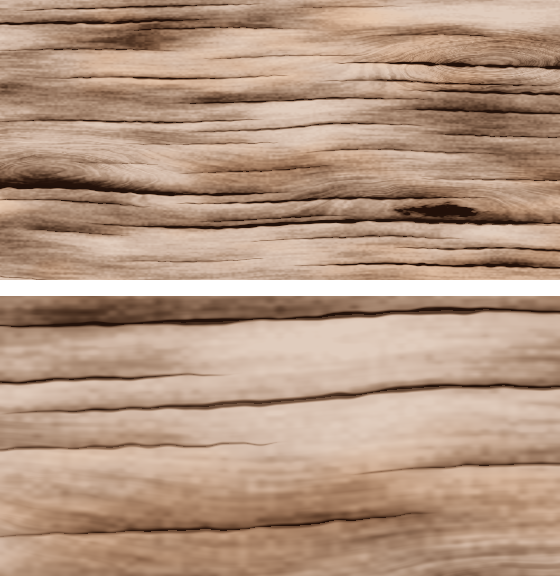
Top: the whole. Bottom: its middle third, enlarged.
Write a Shadertoy shader that draws this texture.

```glsl
float hash(vec2 p) {
    vec3 q = fract(vec3(p.xyx) * 0.1031);
    q += dot(q, q.yzx + 33.33);
    return fract((q.x + q.y) * q.z);
}

float noise(vec2 p) {
    vec2 i = floor(p), f = fract(p);
    f = f * f * (3.0 - 2.0 * f);
    return mix(mix(hash(i), hash(i + vec2(1, 0)), f.x),
               mix(hash(i + vec2(0, 1)), hash(i + vec2(1, 1)), f.x), f.y);
}

float fbm(vec2 p) {
    float sum = 0.0, amp = 0.5;
    for (int i = 0; i < 4; i++) {
        sum += amp * noise(p);
        p = p * vec2(1.9, 2.1) + 17.3;
        amp *= 0.5;
    }
    return sum / 0.9375;
}

// Wood tones from split black to bleached ridge
vec3 woodColor(float t) {
    vec3 c = mix(vec3(0.10, 0.05, 0.03), vec3(0.14, 0.07, 0.04), smoothstep(-0.1, 0.015, t));
    c = mix(c, vec3(0.29, 0.19, 0.13), clamp((t - 0.015) / 0.045, 0.0, 1.0));
    c = mix(c, vec3(0.44, 0.32, 0.24), clamp((t - 0.06) / 0.10, 0.0, 1.0));
    c = mix(c, vec3(0.58, 0.45, 0.36), clamp((t - 0.16) / 0.19, 0.0, 1.0));
    c = mix(c, vec3(0.70, 0.58, 0.49), clamp((t - 0.35) / 0.255, 0.0, 1.0));
    c = mix(c, vec3(0.81, 0.71, 0.64), clamp((t - 0.605) / 0.265, 0.0, 1.0));
    return mix(c, vec3(0.88, 0.80, 0.74), clamp((t - 0.87) / 0.4, 0.0, 1.0));
}

// Tapered split: x = shadow above minus light below, y = dark gap
vec2 crack(vec2 p, vec2 center, float halfLength, float width, float depth, float blur) {
    vec2 d = p - center;
    float along = d.x / halfLength;
    float taper = max(1.0 - along * along, 0.0);
    float ragged = 0.3 + 1.2 * noise(vec2(p.x * 28.0, center.y * 91.0));
    float gap = smoothstep(blur, -blur, abs(d.y) - width * taper * ragged);
    float above = 0.8 * exp(-d.y / depth) + 0.45 * exp(-d.y / 0.008);
    float below = 0.6 * exp(d.y / 0.006) - 0.45 * exp(d.y / 0.028);
    float shade = d.y > 0.0 ? above : below;
    return vec2(shade * smoothstep(0.0, 0.8, taper), gap * smoothstep(0.0, 0.25, taper));
}

// Elliptic distance from a knot, roughened by noise
float knotRadius(vec2 p, vec2 center, vec2 size) {
    return length((p - center) / size) + 0.5 * (fbm(p * vec2(5, 14)) - 0.5);
}

// Bend the grain into rings around a knot
float bendGrain(float grain, float radius, float height) {
    return mix(grain, radius * height, 0.8 * exp(-radius * radius * 0.9));
}

void mainImage(out vec4 fragColor, in vec2 fragCoord) {
    vec2 p = fragCoord / iResolution.y;
    float blur = 0.0012 + 0.6 / iResolution.y;

    // Slow sway of the fibres
    float sway = 0.042 * (noise(p * vec2(1.5, 4.0) + 4.0) - 0.5)
               + 0.012 * (noise(p * vec2(5.0, 11.0)) - 0.5);
    vec2 flow = vec2(p.x, p.y + sway);
    vec2 splitPos = flow + vec2(0.0, 0.004 * (noise(vec2(p.x * 45.0, p.y * 12.0)) - 0.5));

    // Knots
    float darkKnot = knotRadius(p, vec2(1.56, 0.265), vec2(0.36, 0.085));
    float broadKnot = knotRadius(p, vec2(0.16, 0.39), vec2(0.42, 0.10));
    float paleKnot = knotRadius(p, vec2(1.76, 0.77), vec2(0.30, 0.075));
    float grain = bendGrain(flow.y, darkKnot, 0.085);
    grain = bendGrain(grain, broadKnot, 0.10);
    grain = bendGrain(grain, paleKnot, 0.075);

    // Scattered splits, spread evenly in height
    float shade = 0.0, gap = 0.0;
    const int SPLITS = 32;
    for (int i = 0; i < SPLITS; i++) {
        float k = float(i);
        float size = hash(vec2(k, 3.7));
        vec2 center = vec2(fract(k * 0.618 + 0.2 * hash(vec2(k, 9.1))) * 2.0,
                           (k + 0.2 + 0.6 * hash(vec2(k, 5.3))) / float(SPLITS));
        vec2 split = crack(splitPos, center, mix(0.18, 0.62, size), mix(0.0012, 0.0052, size),
                           mix(0.02, 0.05, hash(vec2(k, 7.9))), blur);
        shade += split.x * mix(0.55, 1.0, size);
        gap = max(gap, split.y * mix(0.55, 1.0, size));
    }

    // Two long splits beside the knots
    vec2 leftSplit = crack(splitPos, vec2(0.25, 0.32), 0.85, 0.0075, 0.04, blur);
    vec2 rightSplit = crack(splitPos, vec2(1.25, 0.205), 1.0, 0.0065, 0.04, blur);
    shade += leftSplit.x + rightSplit.x;
    gap = max(gap, max(leftSplit.y, rightSplit.y));

    // Rounded ridges, streaks and fine fibres
    float hollows = noise(vec2(p.x * 1.8, flow.y * 8.0) + 21.0) - 0.5;
    float ridges = fbm(vec2(p.x * 2.2, flow.y * 15.0) + 8.0) - 0.5;
    float streaks = fbm(vec2(p.x * 5.0, grain * 50.0)) - 0.5;
    float fibres = noise(vec2(p.x * 13.0, grain * 140.0)) - 0.5;
    float pores = noise(p * vec2(90.0, 150.0)) - 0.5;
    float tone = 0.75 + 0.68 * hollows + 1.2 * ridges + 0.45 * streaks + 0.25 * fibres + 0.19 * pores;
    tone -= 0.60 * clamp(shade, -0.6, 1.6);

    // Browned knots with a ragged hollow in the dark one
    tone -= 0.48 * exp(-darkKnot * darkKnot) + 0.38 * exp(-broadKnot * broadKnot);
    float hollow = knotRadius(p, vec2(1.57, 0.25), vec2(0.14, 0.025));
    hollow += 1.6 * (fbm(p * vec2(18.0, 60.0)) - 0.5);
    gap = max(gap, 0.95 * smoothstep(1.2, 0.6, hollow));

    // Soft floor keeps deep shade brown
    tone = tone < 0.2 ? 0.2 * exp((tone - 0.2) / 0.22) : tone;
    tone = mix(tone, -0.03, gap);
    vec3 color = woodColor(tone);

    // Warm stains
    float stain = smoothstep(0.5, 0.8, fbm(p * vec2(2.5, 7.0) + 31.0));
    color *= mix(vec3(1.0), vec3(1.02, 0.97, 0.91), stain);
    fragColor = vec4(color, 1.0);
}
```
